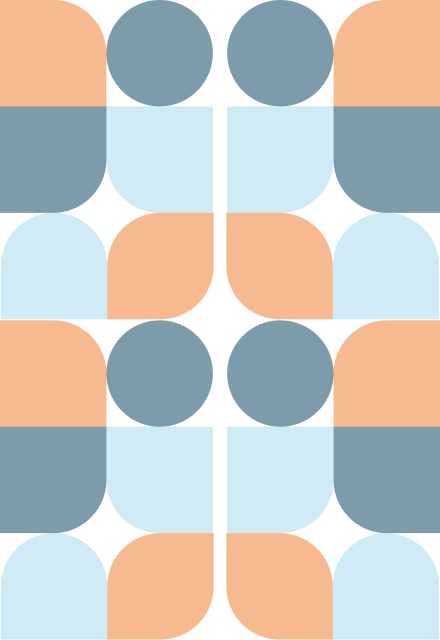
Reproduce this pattern procedurally as a Shadertoy shader.

```glsl
// Mirrored grid of rounded tiles, circles, arches and leaves in three flat colours.
#define TILES_ACROSS 4.1347   // canvas width in tiles, centre gap included
#define PERIOD 3.01           // height of one repeat in tiles
#define ARCH_SHIFT 0.008      // inward offset of the arch and leaf row
#define RADIUS 0.5            // radius of a rounded corner in tiles
#define PAPER vec3(1.0)
#define PEACH vec3(0.97, 0.73, 0.565)
#define SLATE vec3(0.49, 0.61, 0.67)
#define SKY vec3(0.81, 0.92, 0.965)

// Unit square about the origin, y down; corners: top left, top right, bottom right, bottom left.
float tileDistance(vec2 p, vec4 corners) {
    vec2 side = p.x < 0.0 ? corners.xw : corners.yz;
    float r = RADIUS * (p.y < 0.0 ? side.x : side.y);
    vec2 q = abs(p) - 0.5 + r;
    return length(max(q, 0.0)) + min(max(q.x, q.y), 0.0) - r;
}

// Which corners are rounded, for each cell of the repeat.
vec4 roundedCorners(int row, int col) {
    if (row == 0) return col == 0 ? vec4(0, 1, 0, 0) : vec4(1);
    if (row == 1) return col == 0 ? vec4(0, 0, 1, 0) : vec4(0, 0, 0, 1);
    return col == 0 ? vec4(1, 1, 0, 0) : vec4(1, 0, 1, 0);
}

// The colours step along the diagonals.
vec3 tileColor(int row, int col) {
    int k = (row + col) % 3;
    return k == 0 ? PEACH : k == 1 ? SLATE : SKY;
}

void mainImage(out vec4 fragColor, in vec2 fragCoord) {
    float pixel = TILES_ACROSS / iResolution.x;
    vec2 p = vec2(fragCoord.x, iResolution.y - fragCoord.y) * pixel;

    // Mirror left and right, repeat downwards.
    p.x = min(p.x, TILES_ACROSS - p.x);
    p.y = mod(p.y, PERIOD);

    // Summed coverage keeps the seams between touching tiles clean.
    vec3 color = PAPER;
    for (int row = 0; row < 3; row++) {
        for (int col = 0; col < 2; col++) {
            vec2 center = vec2(col, row) + 0.5;
            if (row == 2) center.x += ARCH_SHIFT;
            float d = tileDistance(p - center, roundedCorners(row, col));
            float coverage = clamp(0.5 - d / pixel, 0.0, 1.0);
            color += coverage * (tileColor(row, col) - PAPER);
        }
    }
    fragColor = vec4(color, 1.0);
}
```
